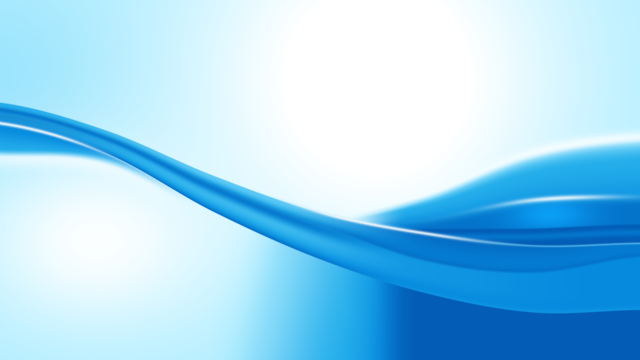
Write a WebGL 2 fragment shader that draws this background.

```glsl
#version 300 es
precision highp float;

uniform vec2 u_resolution;
out vec4 outColor;

const vec3 WHITE = vec3(1.0);
const vec3 ICE = vec3(0.69, 0.93, 1.0);
const vec3 SKY = vec3(0.42, 0.82, 0.97);
const vec3 AZURE = vec3(0.14, 0.68, 0.92);
const vec3 BLUE = vec3(0.02, 0.54, 0.87);
const vec3 DEEP = vec3(0.01, 0.36, 0.71);

// Smooth curve through seven evenly spaced heights
float curve(float x, float k[7]) {
    float s = clamp(x, 0.0, 1.0) * 6.0;
    int i = min(int(s), 5);
    float t = s - float(i);
    float a = k[max(i - 1, 0)], b = k[i], c = k[i + 1], d = k[min(i + 2, 6)];
    return b + 0.5 * t * (c - a + t * (2.0 * a - 5.0 * b + 4.0 * c - d
        + t * (3.0 * (b - c) + d - a)));
}

float bell(float d, float width) {
    return exp(-d * d / (width * width));
}

float glow(vec2 p, vec2 center, vec2 radius) {
    vec2 q = (p - center) / radius;
    return exp(-dot(q, q));
}

// Coverage of the area below a height, with a soft rim
float below(float y, float height, float soft) {
    return smoothstep(-soft, soft, height - y);
}

vec3 backdrop(vec2 p, float rim) {
    vec3 col = mix(ICE, SKY, 0.35 * glow(p, vec2(0.0, 0.77), vec2(0.2, 0.25)));
    col = mix(col, WHITE, min(1.0, 1.25 * glow(p, vec2(0.59, 0.78), vec2(0.3, 0.55))));
    col = mix(col, WHITE, 0.95 * glow(p, vec2(0.15, 0.33), vec2(0.19, 0.25)));
    float depth = smoothstep(0.27, 0.8, p.x + 0.15 * (0.15 - p.y));
    vec3 water = mix(mix(ICE, AZURE, smoothstep(0.0, 0.6, depth)), BLUE, smoothstep(0.5, 1.0, depth));
    return mix(col, water, below(p.y, rim, 0.01) * smoothstep(0.0, 0.2, depth));
}

// Swelling waves at the right
vec3 hills(vec3 col, vec2 p, float crest, float inner, float px) {
    float start = smoothstep(0.53, 0.64, p.x);
    float t = clamp((crest - p.y) / max(crest - 0.36, 0.02), 0.0, 1.0);
    vec3 body = mix(mix(SKY, AZURE, smoothstep(0.0, 0.25, t)), BLUE, smoothstep(0.2, 0.9, t));
    col = mix(col, body, below(p.y, crest, 0.012) * start);
    col = mix(col, WHITE, 0.75 * bell(p.y - crest - 0.006, 0.018) * smoothstep(0.66, 0.88, p.x));

    vec3 core = mix(mix(BLUE, DEEP, 0.5), vec3(0.04, 0.62, 0.96), glow(p, vec2(0.86, 0.405), vec2(0.065, 0.05)));
    core = mix(core, AZURE, 0.6 * bell(p.y - inner, 0.015));
    col = mix(col, core, below(p.y, inner, 2.0 * px) * smoothstep(0.57, 0.67, p.x));
    col = mix(col, WHITE, 0.85 * bell(p.y - inner, 0.007) * bell(p.x - 0.87, 0.09));

    float seam = 0.364 + 0.012 * smoothstep(0.8, 1.0, p.x);
    vec3 trough = mix(DEEP, BLUE, 0.55 * bell(p.y - seam + 0.022, 0.01));
    return mix(col, trough, below(p.y, seam, 1.5 * px) * smoothstep(0.58, 0.66, p.x));
}

// Folded shading, v runs from the lower to the upper rim
vec3 ribbon(vec2 p, float v, float fold, float px) {
    vec3 left = mix(BLUE, AZURE, smoothstep(0.0, 0.3, v));
    left = mix(left, SKY, 0.35 * bell(v - 0.4, 0.13) * smoothstep(0.1, 0.4, p.x));
    left = mix(left, mix(BLUE, DEEP, 0.45), 0.9 * bell(v - 0.65, 0.13));
    left = mix(left, SKY, 0.75 * smoothstep(0.75, 0.95, v) * smoothstep(0.0, 0.35, p.x));
    left = mix(left, DEEP, 0.55 * bell(v, 0.07));
    left = mix(left, DEEP, 0.4 * (1.0 - smoothstep(0.0, 0.25, p.x)) * bell(v - 0.35, 0.25));

    float d = p.y - fold;
    vec3 right = mix(BLUE, AZURE, 0.35 * smoothstep(0.0, 0.3, v) * (1.0 - smoothstep(0.65, 0.95, p.x)));
    vec3 shade = mix(BLUE, DEEP, 0.3 + 0.4 * smoothstep(0.02, 0.09, d));
    shade = mix(shade, DEEP, 0.35 * bell(d, 0.012));
    right = mix(right, shade, smoothstep(-2.0 * px, 2.0 * px, d));
    right = mix(right, AZURE, 0.3 * bell(v, 0.05));
    return mix(left, right, smoothstep(0.42, 0.68, p.x));
}

void main() {
    vec2 p = gl_FragCoord.xy / u_resolution;
    float px = 1.0 / u_resolution.y;

    float top = curve(p.x, float[7](0.715, 0.637, 0.512, 0.409, 0.351, 0.317, 0.324));
    float base = curve(p.x, float[7](0.658, 0.574, 0.412, 0.280, 0.185, 0.132, 0.139));
    float under = curve(p.x, float[7](0.575, 0.552, 0.400, 0.270, 0.180, 0.130, 0.130));
    float crest = curve(p.x, float[7](0.38, 0.38, 0.38, 0.385, 0.449, 0.567, 0.612));
    float inner = curve(p.x, float[7](0.37, 0.37, 0.37, 0.37, 0.394, 0.444, 0.454));
    float fold = curve(p.x, float[7](0.65, 0.58, 0.47, 0.375, 0.275, 0.243, 0.287));

    vec3 col = backdrop(p, top);

    // Shadowed sheet under the left end
    float sheet = below(p.y, base, 0.01) * (1.0 - below(p.y, under, 0.012));
    float fade = 1.0 - smoothstep(0.1, 0.32, p.x);
    vec3 sheetColor = mix(AZURE, BLUE, smoothstep(under, max(base, under + 0.01), p.y));
    col = mix(col, WHITE, 0.55 * bell(p.y - under + 0.015, 0.025) * fade);
    col = mix(col, sheetColor, sheet * fade);

    col = hills(col, p, crest, inner, px);

    float v = (p.y - base) / (top - base);
    float cover = below(p.y, top, px) * (1.0 - below(p.y, base, px));
    col = mix(col, ribbon(p, v, fold, px), cover);

    // Bright threads on the rims
    float streak = smoothstep(0.42, 0.55, p.x) * (1.0 - smoothstep(0.66, 0.84, p.x));
    col = mix(col, WHITE, 0.85 * streak * bell(p.y - top, 0.005));
    col = mix(col, SKY, 0.6 * smoothstep(0.68, 0.8, p.x) * bell(p.y - top, 0.003));
    float leftThread = 1.0 - smoothstep(0.08, 0.2, p.x);
    col = mix(col, WHITE, 0.85 * leftThread * bell(p.y - base, 0.005));

    outColor = vec4(col, 1.0);
}
```
